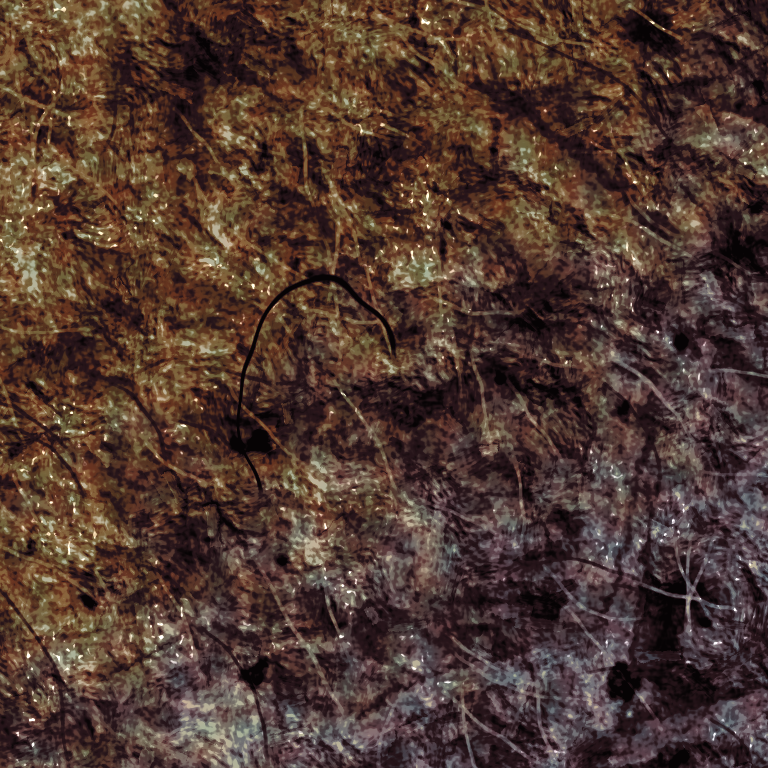
Give the GLSL for this texture, as a three.js fragment shader.

```glsl
// Forest-floor litter under side light: crumbly soil, wood chips and thin fibres.
// Gradient-noise relief and hashed, overlapping slivers build one tone value,
// which a ramp turns into colour: ochre at the upper left, mauve at the lower right.

#define RELIEF_SCALE 8.0
#define RELIEF_GAIN 5.5
#define EXPOSURE 0.19
#define GRAIN 0.42
#define CHIP_OPACITY 0.72
#define SHADOW 0.78
#define FIBRE_OPACITY 0.72
#define GLINT 0.70
#define SHADE_DIR vec2(0.6, 0.8)

varying vec2 vUv;

vec2 hash22(vec2 p) {
  vec3 q = fract(vec3(p.xyx) * vec3(0.1031, 0.1030, 0.0973));
  q += dot(q, q.yzx + 33.33);
  return fract((q.xx + q.yz) * q.zy);
}

float corner(vec2 cell, vec2 offset) {
  float a = 6.2832 * hash22(cell + 71.0).x;
  return dot(vec2(cos(a), sin(a)), offset);
}

float gnoise(vec2 p) {
  vec2 i = floor(p), f = p - i, u = f * f * f * (f * (f * 6.0 - 15.0) + 10.0);
  vec2 e = vec2(1.0, 0.0);
  return mix(mix(corner(i, f), corner(i + e, f - e), u.x),
             mix(corner(i + e.yx, f - e.yx), corner(i + 1.0, f - 1.0), u.x), u.y);
}

// Lumps parted by sharp creases
float relief(vec2 p) {
  float h = 0.0, amp = 0.42;
  p = p * RELIEF_SCALE + 0.3 * vec2(gnoise(p * 11.0), gnoise(p * 11.0 + 40.0));
  for (int i = 0; i < 5; i++) {
    h += amp * abs(gnoise(p));
    p = mat2(1.6, 1.2, -1.2, 1.6) * p + 13.7;
    amp *= 0.6;
  }
  return h;
}

vec2 turn(vec2 p, float a) {
  float c = cos(a), s = sin(a);
  return vec2(c * p.x + s * p.y, c * p.y - s * p.x);
}

float box(vec2 p, vec2 halfSize) {
  vec2 d = abs(p) - halfSize;
  return length(max(d, 0.0)) + min(max(d.x, d.y), 0.0);
}

// One sliver of wood: cast shadow, then a streaked body rounded across its grain
float sliver(float tone, vec2 p, float angle, vec2 size, float light, float opacity) {
  vec2 q = turn(p, angle), n = turn(SHADE_DIR, angle);
  float w = size.y;
  if (box(q, size) > 2.2 * w) return tone;
  float rough = 0.7 * w * gnoise(q / w * vec2(0.5, 0.8) + light * 50.0)
              + 0.3 * w * gnoise(q / w * 2.5);
  float shade = box(q - n * w * 0.6, size) + rough;
  float ground = tone * (1.0 - SHADOW * opacity * smoothstep(0.35 * w, -0.2 * w, shade));
  float streak = gnoise(vec2(q.x / w * 0.5, q.y / w * 2.6) + light * 90.0);
  float body = light + 0.16 * streak - 0.12 * q.y * n.y / w + 0.6 * (tone - 0.36);
  return mix(ground, body, opacity * smoothstep(0.15 * w, -0.15 * w, box(q, size) + rough));
}

float chips(float tone, vec2 p, float cells) {
  vec2 q = p * cells, id = floor(q);
  for (int k = 0; k < 9; k++) {
    vec2 cell = id + vec2(mod(float(k), 3.0), floor(float(k) / 3.0)) - 1.0;
    vec2 r = hash22(cell + cells * 7.0), s = hash22(cell + cells * 7.0 + 31.0);
    if (s.x < 0.35) continue;
    vec2 size = vec2(0.2 + 0.4 * s.y, 0.08 + 0.16 * r.x);
    tone = sliver(tone, q - cell - r, 17.0 * fract(s.x * 9.0 + r.y), size,
                  0.21 + 0.38 * r.y, CHIP_OPACITY);
  }
  return tone;
}

// Thin, slightly bent hairs, gathered into loose tufts
float fibres(float tone, vec2 p, float cells) {
  vec2 q = p * cells, id = floor(q);
  float tuft = smoothstep(-0.25, 0.2, gnoise(p * 4.0 + cells));
  for (int k = 0; k < 9; k++) {
    vec2 cell = id + vec2(mod(float(k), 3.0), floor(float(k) / 3.0)) - 1.0;
    vec2 r = hash22(cell + cells * 5.0), s = hash22(cell + cells * 5.0 + 57.0);
    vec2 l = turn(q - cell - r, mix(1.4, 3.2, s.x));
    float d = abs(l.y + (s.y - 0.5) * l.x * l.x + 0.05 * gnoise(q * 3.0));
    float ink = smoothstep(0.0038 * cells, 0.001 * cells, d) * smoothstep(0.8, 0.4, abs(l.x));
    tone = mix(tone, s.y < 0.2 ? 0.04 : 0.66, ink * tuft * FIBRE_OPACITY);
  }
  return tone;
}

// A large bent twig between two ends
float twig(float tone, vec2 p, vec2 a, vec2 b, float w, float bend) {
  vec2 axis = b - a, m = p - 0.5 * (a + b);
  float len = length(axis), t = dot(m, axis) / (len * len);
  m += vec2(-axis.y, axis.x) * bend * (t * t - 0.08);
  return sliver(tone, m, atan(axis.y, axis.x), vec2(0.5 * len, w), 0.52, 0.85);
}

vec3 litterColour(float tone, float warm) {
  vec3 dark = vec3(0.15, 0.08, 0.10);
  vec3 mid = mix(vec3(0.31, 0.25, 0.29), vec3(0.36, 0.20, 0.12), warm);
  vec3 light = mix(vec3(0.47, 0.45, 0.48), vec3(0.49, 0.39, 0.23), warm);
  vec3 c = mix(dark * 0.15, dark, smoothstep(-0.1, 0.14, tone));
  c = mix(c, mid, smoothstep(0.14, 0.34, tone));
  c = mix(c, light, smoothstep(0.36, 0.56, tone));
  return mix(c, vec3(0.72, 0.70, 0.60), smoothstep(0.60, 0.86, tone));
}

void main() {
  vec2 p = vUv;

  // Soil lit across its slopes, brighter towards the left
  float h = relief(p);
  float tone = EXPOSURE + 0.9 * h + RELIEF_GAIN * (relief(p + SHADE_DIR * 0.004) - h);

  // Litter from coarse to fine
  for (int i = 0; i < 3; i++) tone = chips(tone, p, 15.0 - 4.5 * float(i));
  tone = chips(tone, p, 19.0);
  tone += 0.12 * (0.55 - p.x) + 0.30 * gnoise(p * 5.0 + 20.0) + 0.22 * gnoise(p * 12.0);
  tone = twig(tone, p, vec2(0.59, 0.88), vec2(0.86, 0.67), 0.024, 0.15);
  tone = twig(tone, p, vec2(0.83, 0.36), vec2(0.79, 0.05), 0.018, 0.0);
  tone = twig(tone, p, vec2(0.82, 0.51), vec2(0.76, 0.19), 0.028, 0.05);
  tone = twig(tone, p, vec2(0.46, 0.05), vec2(0.68, 0.14), 0.018, 0.3);
  tone = twig(tone, p, vec2(0.80, 0.02), vec2(1.02, 0.09), 0.022, 0.0);
  tone = twig(tone, p, vec2(0.15, 0.10), vec2(0.25, 0.16), 0.016, 0.0);
  for (int i = 0; i < 3; i++) tone = fibres(tone, p, 4.0 + 2.5 * float(i));

  // Fine grain, deep pits and one long black hair
  tone += GRAIN * (gnoise(p * 80.0) + 0.8 * gnoise(p * 170.0)) * (0.3 + tone);
  tone -= 0.5 * smoothstep(0.42, 0.58, gnoise(p * 13.0 + 5.0) + 0.25 * gnoise(p * 35.0));
  vec2 e = (p - vec2(0.42, 0.47) + 0.014 * gnoise(p * 14.0)) / vec2(0.105, 0.17);
  float hair = abs(length(e) - 1.0) * 0.13;
  float hairEnd = mix(0.35, 0.53, step(0.42, p.x));
  tone = mix(tone, -0.1, smoothstep(0.0038, 0.0012, hair) * smoothstep(0.0, 0.02, p.y - hairEnd));

  // Colour drift and wet glints
  float warm = smoothstep(-0.1, 0.8, 0.44 + 0.9 * p.y - 0.75 * p.x
             + 0.25 * gnoise(p * 6.0 + 9.0) + 0.3 * gnoise(p * 19.0));
  vec3 colour = litterColour(tone, warm);
  colour.r += 0.12 * gnoise(p * 30.0 + 80.0) * smoothstep(0.1, 0.4, tone);
  float wet = smoothstep(-0.05, 0.3, gnoise(p * 8.0 + 60.0)) * smoothstep(0.28, 0.55, tone);
  colour += GLINT * wet * smoothstep(0.25, 0.5, gnoise(p * vec2(150.0, 120.0) + 3.0));
  gl_FragColor = vec4(clamp(colour, 0.0, 1.0), 1.0);
}
```
